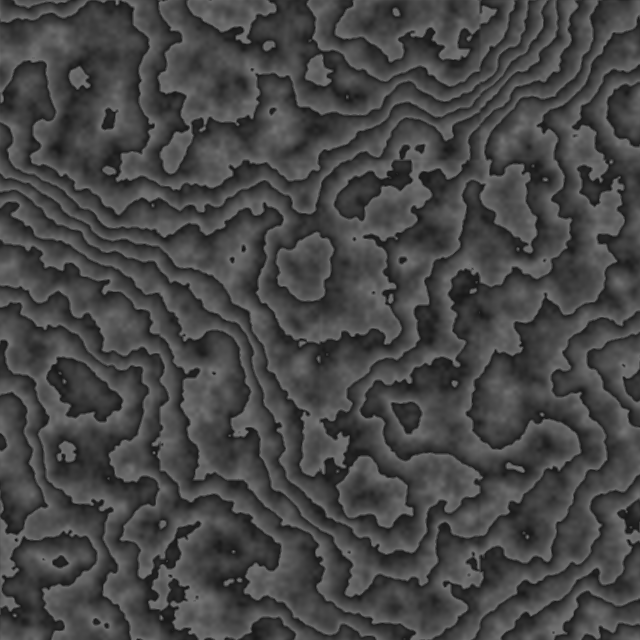
This texture map is drawn by a Shadertoy shader. Its source:

```glsl
const float BASE_FREQ   = 4.0;    // noise cells across the canvas
const int   OCTAVES     = 6;
const float GAIN        = 0.51;   // strength of each octave against the last
const float RELIEF      = 5.4;    // terrace steps spanned by the first octave
const float TILES       = 4.0;    // faint square patches across the canvas
const float SEAM        = 0.22;   // phase jump between patches
const float EDGE_BLUR   = 0.0013; // tap spacing, in canvas units
const float MID_GREY    = 0.273;
const float HALF_RANGE  = 0.185;
const vec2  LEFT_SLOPE  = vec2(-5.0, -12.0);
const vec2  RIGHT_SLOPE = vec2(11.0, -4.0);
const vec2  PIVOT       = vec2(0.65, 0.5);

float hash(vec2 p) {
    vec3 q = fract(vec3(p.xyx) * 0.1031);
    q += dot(q, q.yzx + 33.33);
    return fract((q.x + q.y) * q.z);
}

float valueNoise(vec2 p) {
    vec2 cell = floor(p);
    vec2 f = fract(p);
    vec2 u = f * f * (3.0 - 2.0 * f);
    float low  = mix(hash(cell), hash(cell + vec2(1, 0)), u.x);
    float high = mix(hash(cell + vec2(0, 1)), hash(cell + vec2(1, 1)), u.x);
    return mix(low, high, u.y);
}

// Layered noise: broad hills down to ragged detail
float hills(vec2 p) {
    const mat2 turn = mat2(0.8, 0.6, -0.6, 0.8);
    float sum = 0.0;
    float amp = 1.0;
    p *= BASE_FREQ;
    for (int i = 0; i < OCTAVES; i++) {
        sum += amp * valueNoise(p + 17.0);
        p = turn * p * 2.03 + 41.7;
        amp *= GAIN;
    }
    return sum;
}

// Height whose wrapped fraction forms the terraces
float height(vec2 p) {
    vec2 q = p - PIVOT;
    float drift = mix(dot(q, LEFT_SLOPE), dot(q, RIGHT_SLOPE), smoothstep(0.3, 1.0, p.x));
    float patchJump = SEAM * hash(floor(p * TILES) + 5.0);
    return RELIEF * hills(p) + drift + patchJump;
}

// Grey ramp of one terrace, gathered towards the middle tones
float terraceTone(vec2 p) {
    float d = 2.0 * fract(height(p)) - 1.0;
    return MID_GREY + HALF_RANGE * d * (0.75 + 0.25 * d * d);
}

void mainImage(out vec4 fragColor, in vec2 fragCoord) {
    vec2 p = fragCoord / iResolution.xy;

    // Average nine taps to soften the terrace edges
    float tone = 0.0;
    for (int y = -1; y <= 1; y++)
        for (int x = -1; x <= 1; x++)
            tone += terraceTone(p + EDGE_BLUR * vec2(x, y));

    fragColor = vec4(vec3(tone / 9.0), 1.0);
}
```
